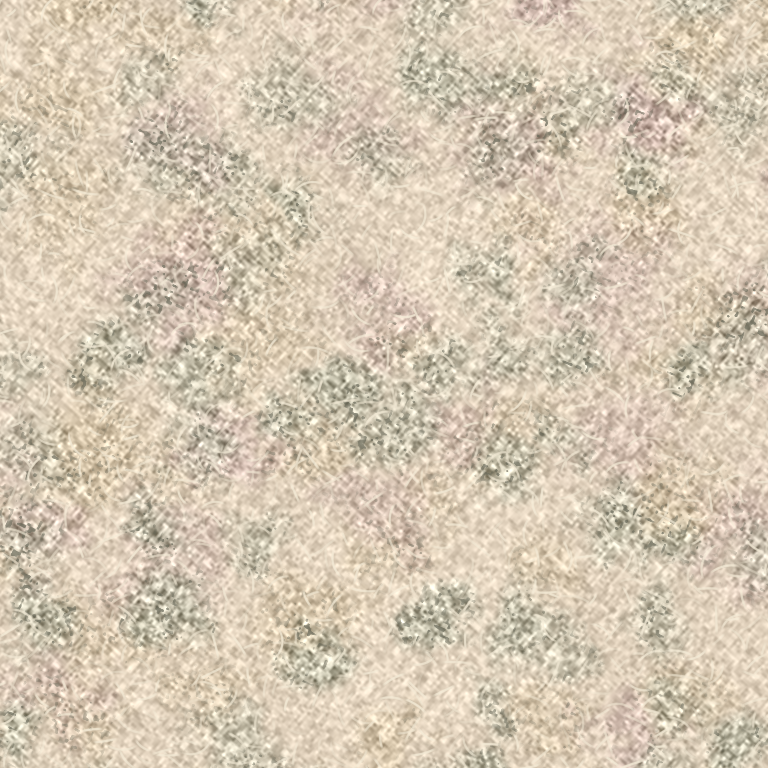
Write a Shadertoy shader that draws this texture.

```glsl
// Mottled cream plaster with pink, ochre and sage patches, dark specks and pale curved fibres.

const vec3 CREAM = vec3(0.890, 0.828, 0.745);
const vec3 PINK  = vec3(0.805, 0.705, 0.675);
const vec3 OCHRE = vec3(0.825, 0.755, 0.635);
const vec3 SAGE  = vec3(0.710, 0.710, 0.630);
const vec3 SPECK = vec3(0.400, 0.400, 0.340);
const vec3 FIBRE = vec3(0.960, 0.925, 0.845);

const float PINK_CELLS  = 5.5;   // patches per canvas height
const float OCHRE_CELLS = 6.5;
const float SAGE_CELLS  = 8.5;
const float FIBRE_CELLS = 27.0;
const float FIBRE_WIDTH = 0.0012;
const vec2  GRAIN_SCALE = vec2(135.0, 270.0);
const float GRAIN_CALM  = 0.26;  // grain contrast on bare cream
const float GRAIN_PATCH = 0.32;  // extra contrast inside patches
const float SPECK_SCALE = 225.0;
const float SPECK_ALPHA = 0.70;

float hash(vec2 p) {
    return fract(sin(dot(p, vec2(127.1, 311.7))) * 43758.5453);
}

vec2 hash2(vec2 p) {
    return vec2(hash(p), hash(p + 57.3));
}

mat2 rotate(float a) {
    return mat2(cos(a), sin(a), -sin(a), cos(a));
}

float noise(vec2 p) {
    vec2 i = floor(p), f = fract(p);
    f = f * f * (3.0 - 2.0 * f);
    return mix(mix(hash(i), hash(i + vec2(1, 0)), f.x),
               mix(hash(i + vec2(0, 1)), hash(i + vec2(1, 1)), f.x), f.y);
}

float fbm(vec2 p) {
    float sum = 0.0, amp = 0.5;
    for (int i = 0; i < 4; i++) {
        sum += amp * noise(p);
        p = rotate(0.6) * p * 2.1 + 11.7;
        amp *= 0.5;
    }
    return sum / 0.9375;
}

// Soft ragged blobs on a jittered grid
float patches(vec2 uv, float cells, float share, float seed) {
    vec2 warp = vec2(fbm(uv * 22.0 + seed), fbm(uv * 22.0 + seed + 31.0)) - 0.5;
    vec2 p = uv * cells + warp * 0.75 + seed;
    vec2 home = floor(p);
    float cover = 0.0;
    for (int y = -1; y <= 1; y++)
    for (int x = -1; x <= 1; x++) {
        vec2 id = home + vec2(x, y);
        if (hash(id + 4.1) > share) continue;
        vec2 d = p - id - 0.15 - 0.7 * hash2(id);
        float radius = mix(0.42, 0.72, hash(id + 9.2));
        float strength = mix(0.55, 1.0, hash(id + 17.6));
        cover = max(cover, strength * (1.0 - smoothstep(0.2, 1.0, length(d) / radius)));
    }
    return cover;
}

// Short parabolic strokes, one per cell at a random angle
float fibres(vec2 uv, float seed, float pixel) {
    vec2 p = uv * FIBRE_CELLS + seed;
    vec2 home = floor(p);
    float cover = 0.0;
    for (int y = -1; y <= 1; y++)
    for (int x = -1; x <= 1; x++) {
        vec2 id = home + vec2(x, y);
        vec2 q = rotate(6.2832 * hash(id + 2.7)) * (p - id - hash2(id));
        float halfLength = mix(0.25, 0.65, hash(id + 5.9));
        float bend = mix(-0.8, 0.8, hash(id + 8.3));
        float d = abs(q.y - bend * q.x * q.x) / FIBRE_CELLS;
        float line = 1.0 - smoothstep(FIBRE_WIDTH * 0.4, FIBRE_WIDTH + pixel, d);
        float taper = 1.0 - smoothstep(0.5, 1.0, abs(q.x) / halfLength);
        cover = max(cover, line * taper * mix(0.2, 0.8, hash(id + 12.4)));
    }
    return cover;
}

void mainImage(out vec4 fragColor, in vec2 fragCoord) {
    vec2 uv = fragCoord / iResolution.y;
    float pixel = 1.0 / iResolution.y;

    // Tinted ground
    float pink = patches(uv, PINK_CELLS, 0.60, 13.0);
    float ochre = patches(uv, OCHRE_CELLS, 0.65, 47.0);
    float sage = patches(uv, SAGE_CELLS, 0.66, 83.0);
    vec3 color = CREAM + 0.07 * (fbm(uv * 9.0) - 0.5);
    color = mix(color, OCHRE, 0.75 * ochre);
    color = mix(color, PINK, 0.80 * pink);
    color = mix(color, SAGE, 0.75 * sage);

    // Crossed diagonal grain, rougher inside the patches
    float strokeA = noise(rotate(0.75) * uv * GRAIN_SCALE);
    float strokeB = noise(rotate(-0.85) * uv * GRAIN_SCALE + 71.0);
    float grain = 0.65 * (strokeA + strokeB) - 0.65;
    float rough = clamp(1.1 * sage + 0.6 * ochre + 0.55 * pink, 0.0, 1.0);
    color += grain * (GRAIN_CALM + GRAIN_PATCH * rough);

    // Small dark specks gather in loose clusters
    float cluster = smoothstep(0.32, 0.62, fbm(uv * 28.0 + 5.0));
    float speck = smoothstep(0.62, 0.84, noise(rotate(0.4) * uv * SPECK_SCALE + 19.0));
    color = mix(color, SPECK, SPECK_ALPHA * speck * cluster * rough);

    // Pale fibres on top
    float fibre = max(fibres(uv, 3.0, pixel), fibres(uv, 29.5, pixel));
    color = mix(color, FIBRE, fibre);

    fragColor = vec4(clamp(color, 0.0, 1.0), 1.0);
}
```
